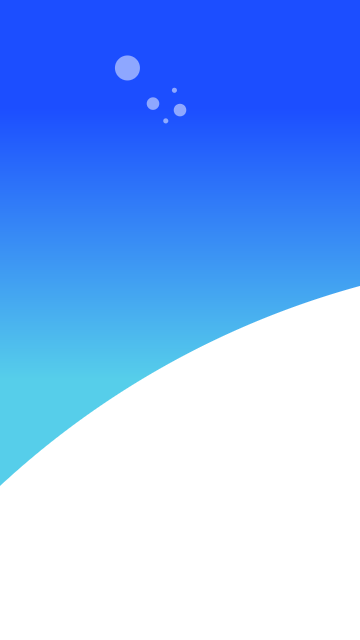
Reproduce this background procedurally as a WebGL 2 fragment shader.

```glsl
#version 300 es
precision highp float;

// A blue to cyan sky above a large white hill, with a few pale bubbles.
// The sky is a vertical ramp; hill and bubbles are circle distances,
// all measured in canvas widths from the lower left corner.

uniform vec2 u_resolution;
out vec4 outColor;

const vec3 SKY_TOP = vec3(0.110, 0.306, 1.000);
const vec3 SKY_LOW = vec3(0.337, 0.808, 0.918);
const vec3 WHITE = vec3(1.0);

// Heights where the ramp begins and ends
const float RAMP_TOP = 1.477;
const float RAMP_LOW = 0.724;

const vec2 HILL_CENTER = vec2(1.631, -1.330);
const float HILL_RADIUS = 2.398;

// Each bubble: center x, center y, radius
const int BUBBLE_COUNT = 5;
const float BUBBLE_ALPHA = 0.5;
const vec3 BUBBLES[BUBBLE_COUNT] = vec3[](
    vec3(0.354, 1.589, 0.0347),
    vec3(0.425, 1.490, 0.0174),
    vec3(0.500, 1.472, 0.0174),
    vec3(0.4845, 1.527, 0.0070),
    vec3(0.4605, 1.442, 0.0070)
);

// Coverage of a disc with an edge one pixel wide
float disc(vec2 p, vec2 center, float radius, float pixel) {
    return clamp(0.5 - (length(p - center) - radius) / pixel, 0.0, 1.0);
}

vec3 sky(float height) {
    float t = clamp((RAMP_TOP - height) / (RAMP_TOP - RAMP_LOW), 0.0, 1.0);
    return mix(SKY_TOP, SKY_LOW, t);
}

void main() {
    float pixel = 1.0 / u_resolution.x;
    vec2 p = gl_FragCoord.xy * pixel;

    vec3 color = sky(p.y);

    // Translucent bubbles
    for (int i = 0; i < BUBBLE_COUNT; i++) {
        vec3 bubble = BUBBLES[i];
        color = mix(color, WHITE, BUBBLE_ALPHA * disc(p, bubble.xy, bubble.z, pixel));
    }

    // Hill in front
    color = mix(color, WHITE, disc(p, HILL_CENTER, HILL_RADIUS, pixel));

    outColor = vec4(color, 1.0);
}
```
